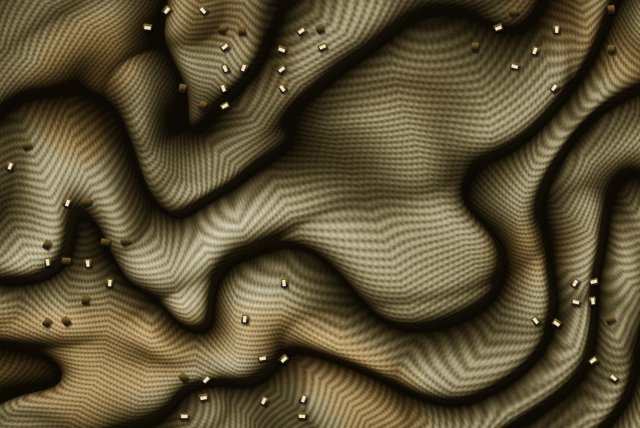
Reproduce this texture procedurally as a Shadertoy shader.

```glsl
// Crumpled olive-cream ribbed cloth in deep overlapping folds, strewn with small glass beads.

#define FOLDS 3.0          // folds per canvas height
#define CRUMPLE 1.9        // how far the folds wander
#define FOLD_HEIGHT 0.09
#define CREASE_HEIGHT 0.04
#define RIBS 74.0          // ribs per canvas height
#define RIB_CONTRAST 0.2
#define BRIGHTNESS 0.8
#define BEAD_CELLS 22.0    // bead grid cells per canvas height
#define BEAD_SHARE 0.24    // filled cells inside a cluster
#define LIGHT_DIR normalize(vec3(-0.45, 0.6, 0.65))

const float TAU = 6.2831853;

vec2 hash2(vec2 p) {
    vec3 a = fract(p.xyx * vec3(0.1031, 0.1030, 0.0973));
    a += dot(a, a.yzx + 33.33);
    return fract((a.xx + a.yz) * a.zy);
}

float cornerSlope(vec2 cell, vec2 offset) {
    float angle = TAU * hash2(cell).x;
    return dot(vec2(cos(angle), sin(angle)), offset);
}

// Gradient noise, roughly -0.7 to 0.7
float noise(vec2 p) {
    vec2 i = floor(p), f = p - i;
    vec2 w = f * f * f * (f * (f * 6.0 - 15.0) + 10.0);
    vec2 x = vec2(1.0, 0.0);
    return mix(mix(cornerSlope(i, f), cornerSlope(i + x, f - x), w.x),
               mix(cornerSlope(i + x.yx, f - x.yx), cornerSlope(i + 1.0, f - 1.0), w.x), w.y);
}

// Cloth coordinates, bent by the draping
vec2 drape(vec2 p) {
    return p + 0.18 * vec2(noise(p * 1.7 + 3.4), noise(p * 1.7 + 17.8));
}

// Returns height, openness to light and fold phase
vec3 cloth(vec2 p) {
    vec2 q = drape(p);
    float bend = q.x - 0.45;
    float phase = FOLDS * (q.y - 0.6 * bend * bend)
                + CRUMPLE * noise(q * 2.1 + 7.3) + 0.35 * noise(q * 4.7 + 21.0);
    float t = fract(phase);
    float fold = 2.3 * pow(t, 0.4) * (1.0 - t);     // steep lip, long back
    float n = noise(vec2(q.x * 3.0 - q.y * 1.5, q.y * 4.0 + q.x) + 51.0);
    float crease = sqrt(n * n + 0.002);
    float height = FOLD_HEIGHT * fold + CREASE_HEIGHT * sqrt(crease);
    float open = fold * mix(0.72, 1.0, smoothstep(0.03, 0.22, crease));
    return vec3(height, open, phase);
}

// Ribbed twill with a slight herringbone, faded where it gets too fine
float weave(vec2 p, vec3 c) {
    float angle = 1.9 + 1.5 * (hash2(vec2(floor(c.z), 5.0)).x - 0.5);
    vec2 along = vec2(cos(angle), sin(angle));
    vec2 q = drape(p);
    float across = dot(q, vec2(-along.y, along.x));
    float rib = RIBS * (dot(q, along) + 0.6 * c.x) + 5.0 * abs(fract(across * 4.0) - 0.5);
    float yarn = across * RIBS * 1.4 + 0.5 * floor(rib);
    float ribFade = 1.0 - smoothstep(0.3, 0.65, fwidth(rib));
    float yarnFade = 1.0 - smoothstep(0.3, 0.6, fwidth(across) * RIBS * 1.4);
    return ribFade * (sin(TAU * rib) + 0.4 * yarnFade * sin(TAU * yarn));
}

// Olive shadows through to cream highlights
vec3 clothColor(float tone) {
    return tone * vec3(1.0, 0.8 + 0.22 * tone, 0.29 + 0.7 * tone);
}

float roundBox(vec2 p, vec2 halfSize, float radius) {
    vec2 d = abs(p) - halfSize + radius;
    return length(max(d, 0.0)) + min(max(d.x, d.y), 0.0) - radius;
}

// Short glass tubes gathered in clusters
vec3 addBeads(vec3 color, vec2 p, float aa) {
    vec2 cell = floor(p * BEAD_CELLS);
    vec2 pick = hash2(cell + 91.0), place = hash2(cell + 37.0);
    vec2 center = (cell + 0.5 + 0.26 * (place - 0.5)) / BEAD_CELLS;
    if (noise(center * 2.6 + 43.0) < 0.12 || pick.x > BEAD_SHARE) return color;
    vec2 d = p - center;
    float angle = TAU * pick.y, cs = cos(angle), sn = sin(angle);
    mat2 turn = mat2(cs, -sn, sn, cs);
    vec2 r = turn * d;
    vec2 size = vec2(0.0105, 0.0082);
    float shadow = roundBox(turn * (d + vec2(-0.003, 0.004)), size, 0.004);
    color *= 1.0 - 0.6 * (1.0 - smoothstep(-0.004, 0.004, shadow));

    float body = 1.0 - smoothstep(-aa, aa, roundBox(r, size, 0.003));
    vec3 glass = mix(vec3(0.13, 0.09, 0.03), vec3(0.46, 0.36, 0.16), smoothstep(-0.008, 0.008, d.y));
    float shine = 1.0 - smoothstep(0.002, 0.002 + 2.0 * aa, abs(r.y - 0.001));
    shine *= 1.0 - smoothstep(0.006, 0.009, abs(r.x));
    glass = mix(glass, vec3(0.92, 0.89, 0.78), shine * step(0.3, place.x));
    return mix(color, glass, body);
}

void mainImage(out vec4 fragColor, in vec2 fragCoord) {
    vec2 p = fragCoord / iResolution.y;
    vec2 e = vec2(0.004, 0.0);
    vec3 c = cloth(p);
    vec2 slope = vec2(cloth(p + e).x, cloth(p + e.yx).x) - c.x;
    vec3 normal = normalize(vec3(-slope / e.x, 1.0));

    // Light, hollows and darker borders
    float diffuse = max(dot(normal, LIGHT_DIR), 0.0);
    float open = c.y * (1.0 + 0.55 * noise(p * 2.0 + 63.0));
    float falloff = 1.12 - 0.4 * length((p - vec2(0.62, 0.52)) * vec2(0.8, 1.0));
    float tone = (0.05 + BRIGHTNESS * open) * (0.12 + 0.88 * diffuse) * falloff;
    tone *= 1.0 + RIB_CONTRAST * weave(p, c) + 0.1 * noise(p * 120.0);
    tone = clamp(tone - 0.45 * max(tone - 0.62, 0.0), 0.05, 0.88);

    // Faint tan stains
    float stain = smoothstep(0.1, 0.4, noise(p * 2.8 + 75.0));
    vec3 color = clothColor(tone) * mix(vec3(1.0), vec3(1.02, 0.92, 0.78), stain);
    color = addBeads(color, p, 0.8 / iResolution.y);
    fragColor = vec4(color, 1.0);
}
```
